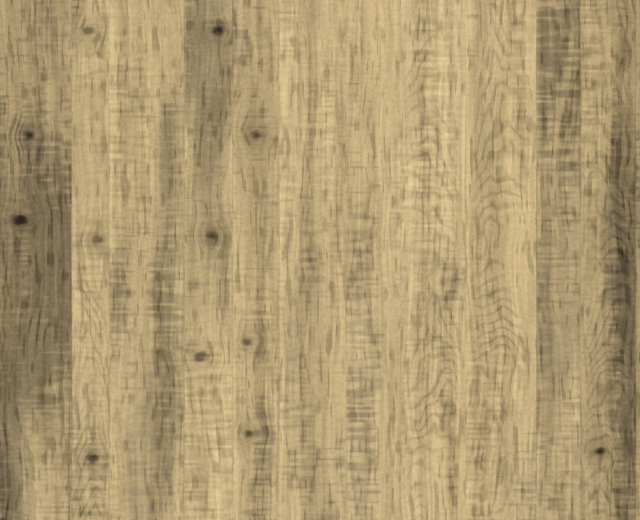
A Shadertoy shader for this texture:

```glsl
// Weathered oak planks: upright boards with fibre, saw marks, arched figure, stains and knots.
#define PLANK_WIDTH 0.112
#define BASE_TONE 0.775
#define PLANK_CONTRAST 0.10
#define FIBRE_CONTRAST 0.17
#define PORE_DEPTH 0.10
#define SAW_CONTRAST 0.15
#define FIGURE_DEPTH 0.075
#define STAIN_DEPTH 0.20
#define KNOT_DEPTH 0.24
#define EDGE_SHADE 0.10
#define DARK_WOOD vec3(0.36, 0.30, 0.205)
#define LIGHT_WOOD vec3(0.90, 0.80, 0.595)

float hash(vec2 p) {
    vec3 q = fract(p.xyx * 0.1031);
    q += dot(q, q.yzx + 33.33);
    return fract((q.x + q.y) * q.z);
}

float noise(vec2 p) {
    vec2 i = floor(p), f = fract(p);
    f = f * f * (3.0 - 2.0 * f);
    return mix(mix(hash(i), hash(i + vec2(1, 0)), f.x),
               mix(hash(i + vec2(0, 1)), hash(i + vec2(1, 1)), f.x), f.y);
}

float fbm(vec2 p) {
    float sum = 0.0, amp = 0.533;
    for (int i = 0; i < 4; i++) {
        sum += amp * noise(p);
        p = p * 2.03 + 17.1;
        amp *= 0.5;
    }
    return sum;
}

// Left edge of a plank, jittered so that the widths vary.
float plankEdge(float id) {
    return (id + 0.5 * (hash(vec2(id, 3.7)) - 0.5)) * PLANK_WIDTH;
}

// x: brightness, y: greyness of one plank at point p.
vec2 plankTone(vec2 p, float id, float aspect) {
    float left = plankEdge(id), right = plankEdge(id + 1.0);
    float across = (p.x - left) / (right - left);
    float character = hash(vec2(id, 11.3));
    float side = abs(p.x / aspect - 0.5) * 2.0;
    float border = smoothstep(0.62, 1.0, side);
    vec2 q = p + vec2(3.0, 20.0 + id * 7.31);

    // Knots push the fibres aside.
    float knot = 0.0;
    for (float k = 0.0; k < 3.0; k++) {
        vec2 seed = vec2(id * 5.0 + k, 41.0);
        vec2 centre = vec2(mix(left, right, 0.2 + 0.6 * hash(seed)), (k + hash(seed + 9.0)) / 3.0);
        vec2 d = (p - centre) * vec2(1.0, 1.3);
        float present = step(0.68 - 0.25 * border, hash(seed + 23.0));
        float ragged = length(d) + 0.018 * (fbm(q * 45.0) - 0.5);
        q.x -= present * d.x * 0.7 * exp(-dot(d, d) * 900.0);
        knot += present * (smoothstep(0.016, 0.002, ragged) + 0.35 * exp(-dot(d, d) * 700.0));
    }
    float warp = fbm(q * vec2(9.0, 4.0)) - 0.5;
    q.x += 0.035 * warp;

    // Fibres, broad streaks and short pores.
    float fibre = 0.55 * noise(q * vec2(230.0, 11.0)) + 0.45 * noise(q * vec2(105.0, 5.0)) - 0.5;
    float streak = noise(q * vec2(32.0, 0.8)) - 0.5;
    float pores = smoothstep(0.6, 0.9, noise(q * vec2(185.0, 34.0)));

    // Saw marks run across the board in patches.
    float saw = 0.6 * noise(p * vec2(22.0, 205.0) + id * 13.0)
              + 0.4 * noise(p * vec2(55.0, 130.0) + id * 29.0) - 0.5;
    float sawPatch = smoothstep(0.35, 0.7, fbm(q * vec2(11.0, 3.0) + 50.0) + 0.25 * (character - 0.5));

    // Arched growth rings on some boards.
    float arch = (across - 0.5) * (across - 0.5);
    float rings = sin(6.2832 * (p.y * 26.0 + arch * 7.0 + warp * 9.0 + id * 0.37));
    float figurePatch = smoothstep(0.45, 0.75, hash(vec2(id, 71.0)))
                      * smoothstep(0.52, 0.2, abs(across - 0.5))
                      * smoothstep(0.3, 0.6, fbm(q * vec2(14.0, 5.0) + 80.0));
    float figure = figurePatch * smoothstep(0.1, 1.0, rings);

    // Grey stains fray along the saw marks and gather at the outer boards.
    float stainField = fbm(q * vec2(10.0, 1.9) + 120.0) + 0.35 * saw + 0.10 * border;
    float stain = smoothstep(0.50, 0.82, stainField + 0.10 * (character - 0.5));

    // Pale sapwood strip along one edge of some boards.
    float strip = smoothstep(0.13, 0.02, across + 0.06 * warp) * step(0.55, hash(vec2(id, 57.0)));

    float tone = BASE_TONE + PLANK_CONTRAST * (hash(vec2(id, 5.1)) - 0.5);
    tone += FIBRE_CONTRAST * fibre + 0.11 * streak + 0.07 * strip;
    tone += SAW_CONTRAST * saw * (0.3 + sawPatch);
    tone -= PORE_DEPTH * pores + FIGURE_DEPTH * figure;
    tone -= STAIN_DEPTH * stain + KNOT_DEPTH * knot + EDGE_SHADE * border;
    tone += 0.05 * (noise(p * 240.0) - 0.5);
    return vec2(tone, stain + 0.5 * knot + 0.6 * (fbm(q * vec2(7.0, 2.0)) - 0.5));
}

void mainImage(out vec4 fragColor, in vec2 fragCoord) {
    vec2 p = fragCoord / iResolution.y;
    float aspect = iResolution.x / iResolution.y;
    float id = floor(p.x / PLANK_WIDTH);
    if (p.x < plankEdge(id)) id -= 1.0;
    else if (p.x >= plankEdge(id + 1.0)) id += 1.0;

    // Blend with the nearest neighbour for a soft joint.
    float toLeft = p.x - plankEdge(id), toRight = plankEdge(id + 1.0) - p.x;
    float joint = min(toLeft, toRight);
    float neighbour = id + (toLeft < toRight ? -1.0 : 1.0);
    float share = 0.5 * smoothstep(0.0025, 0.0, joint);
    vec2 wood = mix(plankTone(p, id, aspect), plankTone(p, neighbour, aspect), share);
    wood.x -= 0.06 * smoothstep(0.003, 0.0, joint) * noise(vec2(id, p.y * 9.0));

    // Colour ramp, cooler where stained.
    float level = (wood.x - DARK_WOOD.r) / (LIGHT_WOOD.r - DARK_WOOD.r);
    vec3 color = mix(DARK_WOOD, LIGHT_WOOD, clamp(level, -0.3, 1.1));
    color += wood.y * vec3(-0.012, 0.0, 0.018);
    fragColor = vec4(color, 1.0);
}
```
